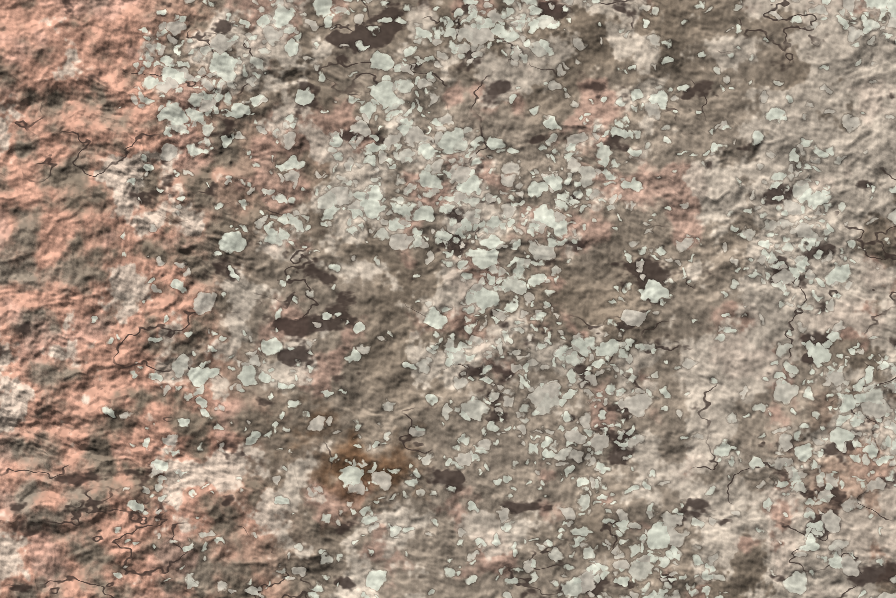
Write a Shadertoy shader that draws this texture.

```glsl
// Weathered granite face: brown-grey rock, pink on the left, crusted with pale lichen.
// A fractal height field is lit from the upper left; lichen is scattered as
// warped discs on jittered grids whose density follows broad regional masks.

float hash(vec2 p) {
    vec3 q = fract(vec3(p.xyx) * 0.1031);
    q += dot(q, q.yzx + 33.33);
    return fract((q.x + q.y) * q.z);
}

float noise(vec2 p) {
    vec2 i = floor(p), f = fract(p);
    f = f * f * (3.0 - 2.0 * f);
    return mix(mix(hash(i), hash(i + vec2(1, 0)), f.x),
               mix(hash(i + vec2(0, 1)), hash(i + vec2(1, 1)), f.x), f.y);
}

float fbm(vec2 p) {
    float sum = 0.0, amp = 0.5;
    for (int i = 0; i < 5; i++) {
        sum += amp * noise(p);
        p = mat2(1.6, 1.2, -1.2, 1.6) * p + 17.3;
        amp *= 0.5;
    }
    return sum / 0.97;
}

// Rock relief: broad swells, ragged ledges and fine grit
float relief(vec2 p) {
    vec2 warp = vec2(fbm(p * 6.0), fbm(p * 6.0 + 40.0)) - 0.5;
    vec2 q = p + 0.10 * warp;
    float ledges = 1.0 - abs(2.0 * fbm(q * vec2(7.0, 11.0) + 9.0) - 1.0);
    return 0.7 * fbm(q * vec2(9.0, 13.0)) + 0.35 * ledges + 0.16 * fbm(p * 55.0);
}

// Chance of finding lichen at a place
float lichenDensity(vec2 p) {
    float right = smoothstep(0.95, 1.35, p.x + 0.2 * (0.5 - p.y) + 0.5 * (fbm(p * 4.0) - 0.5));
    float top = smoothstep(0.68, 0.95, p.y) * smoothstep(0.12, 0.25, p.x) * smoothstep(1.2, 0.75, p.x);
    vec2 c = p - vec2(0.78, 0.57);
    float middle = 0.5 * exp(-14.0 * dot(c, c));
    float clusters = smoothstep(0.36, 0.62, fbm(p * 6.0 + 70.0));
    float bare = smoothstep(0.14, 0.32, p.x);
    return bare * (0.05 + clusters * (0.14 + 0.6 * right + 0.65 * top + middle));
}

// Signed depth inside the nearest lichen patch (x) and its random tone (y)
vec2 lichen(vec2 p) {
    vec2 q = p + 0.026 * (vec2(fbm(p * 45.0), fbm(p * 45.0 + 31.0)) - 0.5);
    q += 0.006 * (vec2(noise(p * 130.0), noise(p * 130.0 + 11.0)) - 0.5);
    vec2 best = vec2(-1.0, 0.5);
    float cells = 24.0;
    for (int layer = 0; layer < 3; layer++) {
        vec2 id = floor(q * cells);
        for (int k = 0; k < 9; k++) {
            vec2 cell = id + vec2(k % 3 - 1, k / 3 - 1);
            vec2 seed = cell + 57.0 * float(layer);
            vec2 centre = (cell + vec2(hash(seed + 3.1), hash(seed + 8.7))) / cells;
            float size = (0.16 + 0.30 * hash(seed + 21.3)) / cells;
            float depth = size - length((q - centre) * vec2(0.9, 1.1));
            if (hash(seed + 5.9) < lichenDensity(centre) && depth > best.x)
                best = vec2(depth, hash(seed + 13.7));
        }
        cells *= 1.75;
    }
    return best;
}

void mainImage(out vec4 fragColor, in vec2 fragCoord) {
    vec2 p = fragCoord / iResolution.y;
    float soft = 1.0 / iResolution.y;
    float broad = fbm(p * 4.0 + 5.0);
    float mottle = fbm(p * 24.0 + 50.0);
    float grit = noise(p * 165.0) - 0.5;

    // Regions
    float leftSide = smoothstep(0.5, 0.2, p.x + 0.15 * (p.y - 0.5) + 0.7 * (broad - 0.5));
    float rightSide = smoothstep(1.0, 1.4, p.x + 0.4 * (broad - 0.5));
    float rough = 0.75 + 0.5 * leftSide + 0.9 * (fbm(p * 3.0 + 90.0) - 0.5);

    // Bare stone with pink mineral and pale grey crust
    vec3 stone = mix(vec3(0.47, 0.42, 0.365), vec3(0.56, 0.51, 0.455), smoothstep(0.3, 0.7, broad));
    stone = mix(stone, vec3(0.66, 0.51, 0.44), leftSide * smoothstep(0.28, 0.6, mottle));
    float pinkSpots = smoothstep(0.58, 0.70, fbm(p * 13.0 + 23.0));
    stone = mix(stone, vec3(0.70, 0.56, 0.50), 0.6 * pinkSpots);
    vec2 slab = (p - vec2(1.45, 0.18)) * vec2(1.0, 0.9);
    stone = mix(stone, vec3(0.67, 0.56, 0.49), 0.7 * smoothstep(0.16, 0.06, length(slab) + 0.2 * (mottle - 0.5)));
    float crust = 0.55 * fbm(p * 10.0 + 61.0) + 0.45 * mottle + 0.09 * rightSide - 0.05 * leftSide;
    stone = mix(stone, vec3(0.69, 0.645, 0.59), 0.8 * smoothstep(0.52, 0.59, crust + 0.06 * grit));

    // Rust stain
    vec2 stain = (p - vec2(0.59, 0.22)) * vec2(1.0, 1.3);
    float rust = smoothstep(0.11, 0.02, length(stain) + 0.22 * (mottle - 0.5));
    stone = mix(stone, vec3(0.40, 0.28, 0.19), 0.7 * rust);

    // Light on the relief
    vec2 toLight = vec2(-0.0026, 0.0042);
    float slope = relief(p) - relief(p + toLight);
    float shade = clamp(slope * 7.0 * rough, -0.55, 0.32);

    // Deep pits and short cracks
    float pitField = fbm(p * vec2(15.0, 23.0) + 0.8 * broad) + 0.10 * (rough - 0.8);
    float pits = smoothstep(0.34, 0.25, pitField - 0.05 * (rough - 0.8) + 0.05 * grit);
    float crack = abs(fbm(p * vec2(8.0, 12.0) + 33.0) - 0.5);
    crack = smoothstep(0.014, 0.003, crack) * smoothstep(0.5, 0.62, fbm(p * 9.0 + 15.0));

    // Lichen with a thin shadowed rim and powdery surface
    vec2 patch_ = lichen(p);
    float cover = smoothstep(-soft, soft, patch_.x);
    float rim = smoothstep(-0.005, 0.0, patch_.x) * (1.0 - cover);
    vec3 pale = mix(vec3(0.73, 0.70, 0.65), vec3(0.80, 0.81, 0.75), smoothstep(0.15, 0.6, patch_.y));
    pale *= 0.92 + 0.24 * (fbm(p * 70.0) - 0.3);

    vec3 color = stone * (1.0 + shade + 0.26 * grit + 0.5 * (mottle - 0.5));
    color = mix(color, vec3(0.22, 0.18, 0.165), 0.75 * max(pits, crack));
    color *= 1.0 - 0.22 * rim;
    color = mix(color, pale * (1.0 + 0.5 * shade + 0.14 * grit), 0.93 * cover);
    fragColor = vec4(clamp(color * 1.03, 0.0, 1.0), 1.0);
}
```
